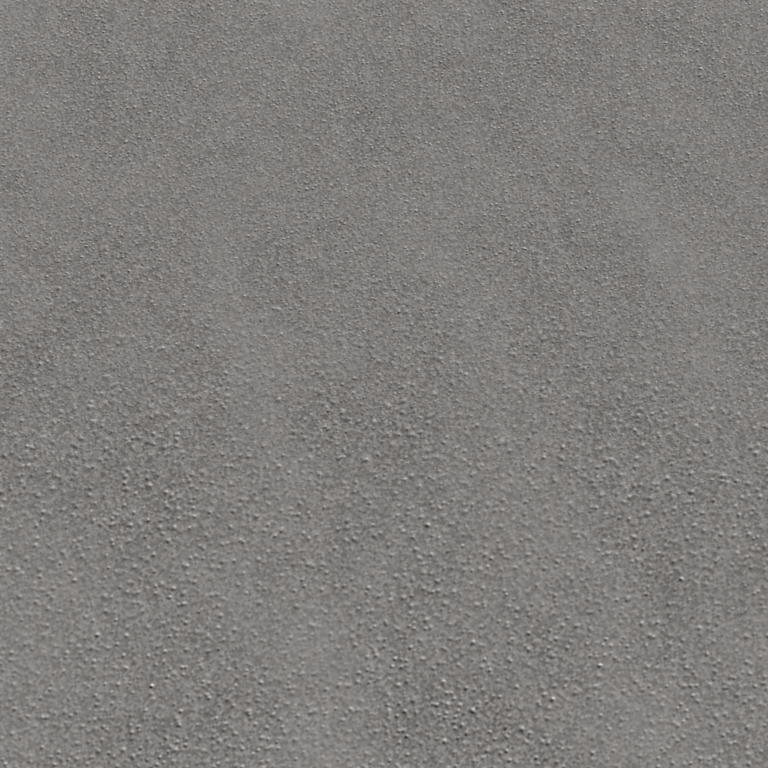
Give the GLSL for this texture, as a WebGL 1 fragment shader.

```glsl
precision highp float;
// Worn grey asphalt seen at a slant: scattered bright grains with dark shadows
// over fine speckle, coarser toward the viewer, with faint worn tracks that
// fan out from a vanishing point above the canvas.
uniform vec2 u_resolution;

const vec3 ASPHALT = vec3(0.503, 0.493, 0.484);
const vec3 WARM_TINT = vec3(0.010, 0.0, -0.011);
const vec2 VANISHING_POINT = vec2(0.013, 1.85);
const vec2 SHADOW_SHIFT = vec2(0.16, 0.36);
const float TAU = 6.2831853;

float hash(vec2 p) {
  vec3 q = fract(vec3(p.xyx) * 0.1031);
  q += dot(q, q.yzx + 33.33);
  return fract((q.x + q.y) * q.z);
}

float noise(vec2 p) {
  vec2 cell = floor(p);
  vec2 f = fract(p);
  f = f * f * (3.0 - 2.0 * f);
  float low = mix(hash(cell), hash(cell + vec2(1.0, 0.0)), f.x);
  float high = mix(hash(cell + vec2(0.0, 1.0)), hash(cell + 1.0), f.x);
  return mix(low, high, f.y);
}

vec2 turn(vec2 p) {
  return mat2(0.8, 0.6, -0.6, 0.8) * p;
}

float fbm(vec2 p) {
  float sum = 0.0;
  float weight = 0.5;
  for (int i = 0; i < 4; i++) {
    sum += weight * noise(p);
    p = 2.0 * turn(p) + 17.3;
    weight *= 0.5;
  }
  return sum / 0.9375;
}

// Scattered round grains, each a soft bright dot above its own dark shadow.
float grains(vec2 p) {
  vec2 cell = floor(p);
  float sum = 0.0;
  for (int j = -1; j <= 1; j++) {
    for (int i = -1; i <= 1; i++) {
      vec2 id = cell + vec2(float(i), float(j));
      vec2 offset = p - id - vec2(hash(id + 3.7), hash(id + 71.3));
      float rarity = hash(id + 139.1);
      float strength = 0.3 + 1.2 * rarity * rarity * rarity;
      float radius = mix(0.2, 0.34, hash(id + 211.9));
      vec2 fall = offset + SHADOW_SHIFT;
      float area = radius * radius;
      float lit = exp(-dot(offset, offset) / area);
      float shade = exp(-dot(fall, fall) / area);
      sum += strength * (lit - 0.9 * shade);
    }
  }
  return sum;
}

// Signed brightness of grit with the given number of grains per canvas.
float grit(vec2 uv, float density) {
  float speckle = noise(turn(uv) * (1.2 * density + 190.0)) - 0.5;
  return grains(uv * density * vec2(1.0, 1.25)) + 0.9 * speckle;
}

// Fine grit far away blends into coarse grit nearby at even contrast.
float surface(vec2 uv, float nearness) {
  float blend = mix(grit(uv, 195.0), grit(uv + 2.3, 98.0), nearness);
  return blend / length(vec2(nearness, 1.0 - nearness));
}

// Pale worn bands along rays; ground.x is the ray, ground.y the depth.
float tracks(vec2 ground) {
  float wobble = 0.06 * (fbm(ground * vec2(7.0, 8.0)) - 0.5);
  float band = pow(0.5 + 0.5 * cos(TAU * (ground.x + wobble) / 0.237), 5.0);
  float wear = smoothstep(0.25, 0.7, noise(ground * vec2(9.0, 5.0) + 30.0));
  return band * wear;
}

void main() {
  float side = min(u_resolution.x, u_resolution.y);
  vec2 uv = gl_FragCoord.xy / side;
  float nearness = smoothstep(1.0, 0.0, uv.y);
  float depth = VANISHING_POINT.y - uv.y;
  vec2 ground = vec2((uv.x - VANISHING_POINT.x) / depth, depth);

  // Average four samples in each pixel to smooth the grains.
  float grain = 0.0;
  for (int j = 0; j < 2; j++) {
    for (int i = 0; i < 2; i++) {
      vec2 shift = (vec2(float(i), float(j)) - 0.5) * 0.5 / side;
      grain += 0.25 * surface(uv + shift, nearness);
    }
  }

  // Broad wear: pale areas are also smoother.
  float worn = tracks(ground);
  float patches = fbm(ground * vec2(17.0, 10.0) + 4.0) - 0.5;
  float mottle = fbm(uv * 34.0 + 11.0) - 0.5;
  float contrast = mix(0.145, 0.165, nearness) * (1.0 - 0.25 * worn - 0.6 * patches);
  float ends = pow(abs(uv.y - 0.45) * 1.8, 2.0);
  float light = grain * contrast + 0.02 * worn + 0.04 * patches + 0.03 * mottle;
  light += 0.012 * ends - 0.009;

  // Slight warm and cool shifts from grain to grain.
  float warmth = noise(turn(uv) * 170.0 + 80.0) - 0.5;
  warmth += 0.5 * (fbm(uv * 22.0 + 60.0) - 0.5);
  gl_FragColor = vec4(ASPHALT + light + WARM_TINT * warmth, 1.0);
}
```
